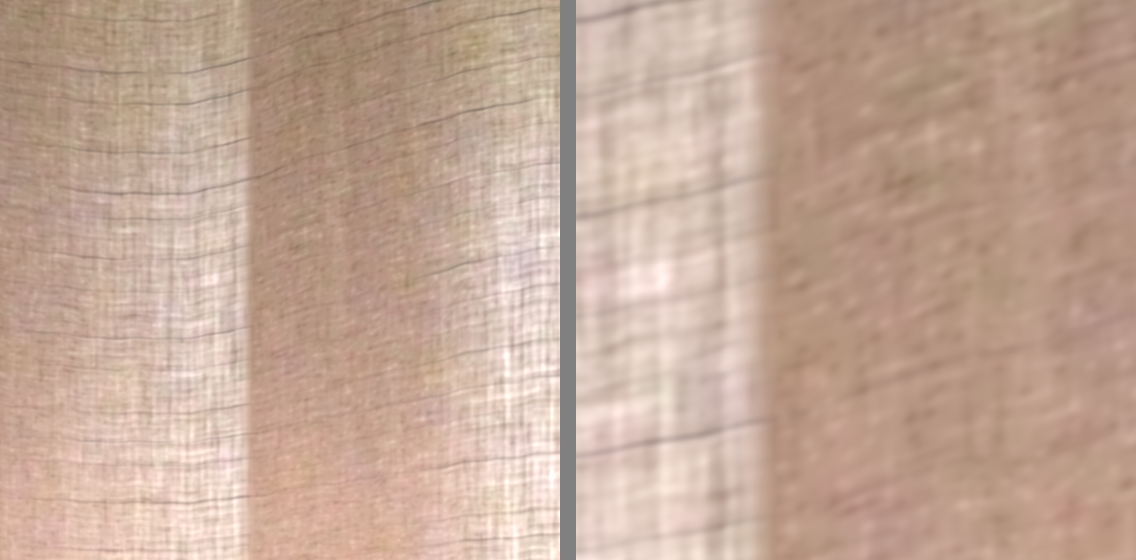
Left, the full canvas; right, a detail of the centre.
This texture is drawn by a WebGL 1 fragment shader. Its source:

```glsl
precision highp float;
uniform vec2 u_resolution;

float hash(vec2 p) {
  return fract(sin(dot(p, vec2(127.1, 311.7))) * 43758.55);
}

// Soft cellular noise: jittered blobs of random sign, roughly -1 to 1
float flecks(vec2 p) {
  vec2 cell = floor(p);
  float sum = 0.0;
  for (int j = -1; j <= 1; j++) {
    for (int i = -1; i <= 1; i++) {
      vec2 id = cell + vec2(float(i), float(j));
      vec2 d = id + vec2(hash(id), hash(id + 37.3)) - p;
      sum += (hash(id + 71.9) * 2.0 - 1.0) * exp(-6.0 * dot(d, d));
    }
  }
  return sum;
}

// Sag of the weft across the folds, flatter towards the hem
float drape(vec2 uv) {
  float rise = 0.15 * smoothstep(0.3, 1.05, uv.x);
  float sag = 0.026 * sin(min(uv.x, 0.54) * 5.8);
  return (rise - sag) * mix(0.4, 1.0, smoothstep(0.0, 0.65, uv.y));
}

// Thick dark weft threads at uneven spacing
float slubThreads(float v) {
  float row = floor(v * 15.0);
  float ink = 0.0;
  for (int i = -1; i <= 1; i++) {
    float id = row + float(i);
    float center = (id + 0.15 + 0.7 * hash(vec2(id, 4.0))) / 15.0;
    float d = (v - center) / 0.0028;
    ink += mix(0.3, 1.0, hash(vec2(id, 9.0))) * exp(-d * d);
  }
  return ink;
}

void main() {
  vec2 uv = gl_FragCoord.xy / u_resolution;
  float v = uv.y - drape(uv) + 0.0012 * sin(uv.x * 43.0) + 0.0008 * sin(uv.x * 97.0);

  // Yarn irregularities in both directions
  float weft = flecks(vec2(uv.x * 26.0, v * 125.0));
  float longWeft = flecks(vec2(uv.x * 9.0, v * 85.0 + 40.0));
  float warp = flecks(vec2(uv.x * 105.0, uv.y * 24.0));
  float longWarp = flecks(vec2(uv.x * 75.0 + 20.0, uv.y * 5.0));
  float grain = flecks(vec2(uv.x * 95.0, v * 120.0) + 60.0);
  float mottle = flecks(uv * vec2(24.0, 30.0) + 15.0);
  float band = flecks(vec2(uv.x * 22.0, uv.y * 1.5) + 8.0);

  // Fold light: a soft left ridge with a crisp edge, and a broad right ridge
  float x = uv.x + 0.006 * grain + 0.004 * weft;
  float left = mix(0.12, 0.78, smoothstep(0.04, 0.36, x)) * (1.0 - smoothstep(0.425, 0.458, x));
  float right = 0.4 * smoothstep(0.68, 0.84, x) + 0.6 * smoothstep(0.79, 0.94, x);
  float lit = clamp(left + right + 0.1 * band, 0.0, 1.0);

  vec3 shade = mix(vec3(0.85, 0.69, 0.615), vec3(0.72, 0.59, 0.515), smoothstep(0.0, 0.5, uv.y));
  shade = mix(shade, vec3(0.63, 0.525, 0.44), smoothstep(0.4, 1.0, uv.y));
  vec3 glow = mix(vec3(0.99, 0.91, 0.86), vec3(0.90, 0.83, 0.805), smoothstep(0.0, 0.55, uv.y));
  glow = mix(glow, vec3(0.75, 0.67, 0.57), smoothstep(0.5, 1.0, uv.y));
  vec3 color = mix(shade, glow, lit);

  // Open weave shows most where the light is strong
  float open = lit * (1.0 - 0.6 * smoothstep(0.45, 1.0, uv.y));
  float grid = sin(uv.x * 390.0 + 2.0 * longWarp) + sin(v * 430.0 + 2.5 * longWeft);
  float relief = 0.045 * weft + 0.03 * warp + 0.045 * grain + 0.02 * band;
  relief += open * (0.09 * longWarp + 0.10 * longWeft + 0.06 * warp + 0.022 * grid);
  color += relief * vec3(0.95, 1.0, 1.04);

  // Dark threads, broken up along their length
  float broken = clamp(0.75 + 0.8 * flecks(vec2(uv.x * 16.0, v * 15.0)) + 0.3 * weft, 0.0, 1.2);
  float ink = slubThreads(v) * broken * mix(0.4, 1.0, smoothstep(0.0, 0.5, lit));
  color *= 1.0 - ink * vec3(0.24, 0.25, 0.25);

  // Faint warm, green and lilac blotches
  color += mottle * vec3(0.018, -0.004, 0.012);
  color += flecks(uv * 13.0 + 90.0) * vec3(0.008, 0.006, -0.022);
  gl_FragColor = vec4(clamp(color, 0.0, 1.0), 1.0);
}
```
